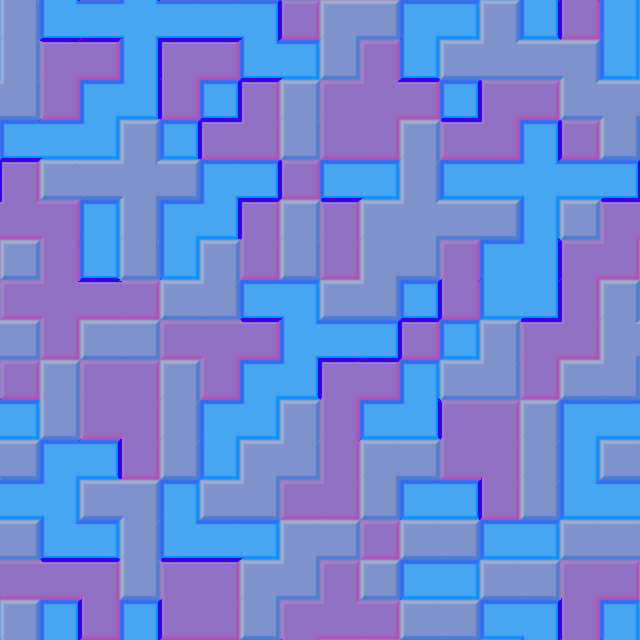
Reproduce this texture map procedurally as a WebGL 1 fragment shader.

```glsl
precision highp float;
uniform vec2 u_resolution;

const float SLATE = 0.0;
const float PURPLE = 1.0;
const float BLUE = 2.0;

// The grid wraps every 16 cells so the map tiles.
float hash(vec2 p) {
  return fract(sin(dot(mod(p, 16.0), vec2(127.1, 311.7))) * 43758.5453);
}

float seedKind(vec2 cell) {
  float h = hash(cell);
  return step(0.37, h) + step(0.69, h);
}

vec3 vote(vec2 cell) {
  return 1.0 - step(0.5, abs(vec3(SLATE, PURPLE, BLUE) - seedKind(cell)));
}

// Even cells are random seeds; odd cells join one or two of their neighbours,
// which grows small branching polyominoes.
float kindOf(vec2 cell) {
  if (mod(cell.x + cell.y, 2.0) < 0.5) return seedKind(cell);
  vec3 votes = vote(cell + vec2(1.0, 0.0)) + vote(cell - vec2(1.0, 0.0))
             + vote(cell + vec2(0.0, 1.0)) + vote(cell - vec2(0.0, 1.0));
  float target = hash(cell + 0.5) < 0.6 ? 2.0 : 1.0;
  vec3 misfit = abs(votes - target)
              + 2.0 * (1.0 - step(0.5, votes)) + step(2.5, votes)
              + 0.5 * vec3(hash(cell + 0.1), hash(cell + 0.2), hash(cell + 0.3));
  if (misfit.x < min(misfit.y, misfit.z)) return SLATE;
  return misfit.y < misfit.z ? PURPLE : BLUE;
}

vec3 faceColor(float kind) {
  if (kind < 0.5) return vec3(0.50, 0.57, 0.80);
  return kind < 1.5 ? vec3(0.57, 0.44, 0.76) : vec3(0.28, 0.65, 0.95);
}

// Bevels facing the upper left.
vec3 litColor(float kind) {
  if (kind < 0.5) return vec3(0.62, 0.68, 0.81);
  return kind < 1.5 ? vec3(0.63, 0.50, 0.78) : vec3(0.20, 0.42, 0.95);
}

// Bevels facing the lower right.
vec3 shadeColor(float kind) {
  if (kind < 0.5) return vec3(0.31, 0.49, 0.81);
  return kind < 1.5 ? vec3(0.67, 0.34, 0.73) : vec3(0.07, 0.56, 0.98);
}

// Dark line where blue lies above or left of purple.
float seam(float upperLeft, float lowerRight, float dist) {
  bool dark = upperLeft == BLUE && lowerRight == PURPLE;
  return dark ? 1.0 - smoothstep(0.035, 0.07, dist) : 0.0;
}

void main() {
  vec2 p = gl_FragCoord.xy / u_resolution * 16.0;
  vec2 cell = floor(p);
  vec2 local = p - cell - 0.5;
  float kind = kindOf(cell);

  // Nearest foreign cell on the lit side and on the shaded side.
  float litDist = 1.0, shadeDist = 1.0;
  float litOther = kind, shadeOther = kind;
  for (int j = -1; j <= 1; j++) {
    for (int i = -1; i <= 1; i++) {
      vec2 side = vec2(float(i), float(j));
      float other = kindOf(cell + side);
      if (other != kind) {
        vec2 gap = abs(side) * (0.5 - side * local);
        float dist = max(gap.x, gap.y);
        bool lit = (gap.x > gap.y ? -side.x : side.y) > 0.0;
        if (lit && dist < litDist) {
          litDist = dist;
          litOther = other;
        }
        if (!lit && dist < shadeDist) {
          shadeDist = dist;
          shadeOther = other;
        }
      }
    }
  }

  // Mitred bevel around the flat face.
  float shaded = smoothstep(-0.02, 0.02, litDist - shadeDist);
  float dist = min(litDist, shadeDist);
  vec3 bevel = mix(litColor(kind), shadeColor(kind), shaded);
  vec3 color = mix(bevel, faceColor(kind), smoothstep(0.075, 0.125, dist));

  // Soften the border towards the facing bevel.
  vec3 facing = mix(shadeColor(litOther), litColor(shadeOther), shaded);
  color = mix(color, facing, 0.5 * (1.0 - smoothstep(0.0, 0.03, dist)));

  float dark = mix(seam(litOther, kind, litDist),
                   seam(kind, shadeOther, shadeDist), shaded);
  color = mix(color, vec3(0.20, 0.0, 0.95), dark);
  gl_FragColor = vec4(color, 1.0);
}
```
